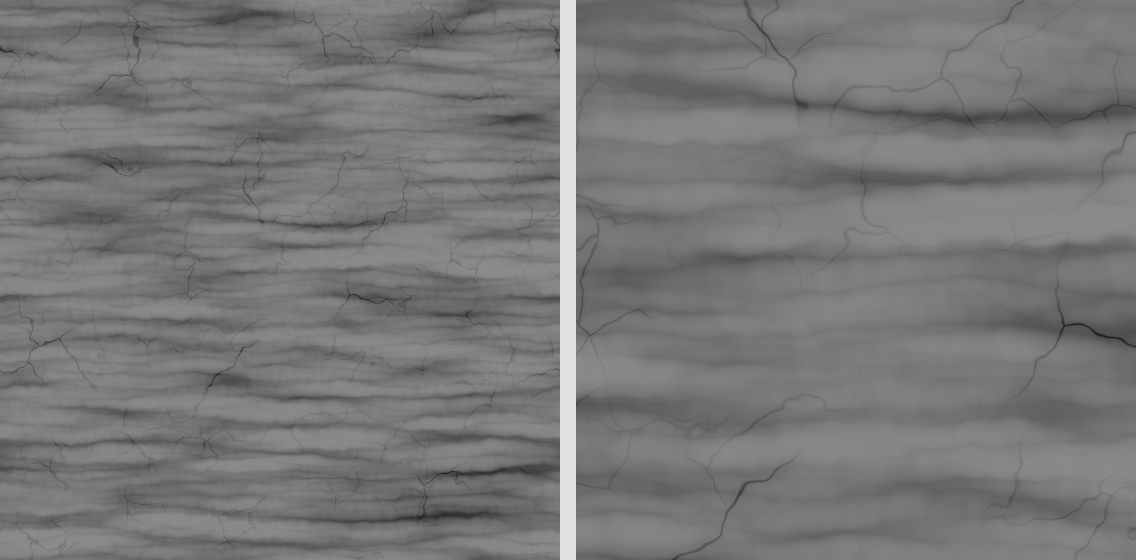
Left, the full canvas; right, a detail of the centre.
Give the GLSL for this texture, as a Shadertoy shader.

```glsl
#define BASE_TONE 0.405
#define PILLOW_GRID vec2(5.0, 38.0)
#define FOLD_GRID vec2(8.0, 66.0)
#define BAND_GRID vec2(2.0, 11.0)
#define PILLOW_CONTRAST 0.19
#define FOLD_CONTRAST 0.115
#define BAND_CONTRAST 0.10
#define SHADOW_DEPTH 0.08
#define CRACK_CELLS 7.0
#define VEIN_CELLS 17.0
#define CRACK_WIDTH 0.0015
#define CRACK_DEPTH 0.19

vec2 hash2(vec2 p) {
    vec3 q = fract(vec3(p.xyx) * vec3(0.1031, 0.1030, 0.0973));
    q += dot(q, q.yzx + 33.33);
    return fract((q.xx + q.yz) * q.zy);
}

// Gradient noise that wraps after a whole number of cells
float corner(vec2 id, vec2 offset, vec2 cells, float seed) {
    float angle = 6.28318 * hash2(mod(id, cells) + seed).x;
    return dot(vec2(cos(angle), sin(angle)), offset);
}

float noise(vec2 uv, vec2 cells, float seed) {
    vec2 p = uv * cells, i = floor(p), f = p - i;
    vec2 u = f * f * f * (f * (f * 6.0 - 15.0) + 10.0);
    vec2 e = vec2(1.0, 0.0);
    float low = mix(corner(i, f, cells, seed), corner(i + e, f - e, cells, seed), u.x);
    float high = mix(corner(i + e.yx, f - e.yx, cells, seed),
                     corner(i + 1.0, f - 1.0, cells, seed), u.x);
    return mix(low, high, u.y);
}

vec2 warp(vec2 uv, vec2 cells, float seed) {
    return vec2(noise(uv, cells, seed), noise(uv, cells, seed + 37.0));
}

// Upper surface of overlapping flat-topped mounds of random height
float mounds(vec2 uv, vec2 cells, float seed) {
    vec2 p = uv * cells, cell = floor(p);
    float top = -0.4;
    for (int y = -2; y <= 2; y++)
    for (int x = -1; x <= 1; x++) {
        vec2 id = cell + vec2(x, y);
        vec2 wrapped = mod(id, cells) + seed;
        vec2 d = id + hash2(wrapped) - p;
        float q = dot(d * d, vec2(1.0, 1.2));
        float height = 0.6 * hash2(wrapped + 71.0).x;
        top = max(top, height - q * (0.3 + 0.7 * q));
    }
    return top;
}

// Distance to the border between the two nearest cells, in canvas units
float borderDistance(vec2 uv, float cells, float seed) {
    vec2 p = uv * cells, cell = floor(p);
    vec2 nearest = vec2(9.0), second = vec2(9.0);
    for (int y = -1; y <= 1; y++)
    for (int x = -1; x <= 1; x++) {
        vec2 id = cell + vec2(x, y);
        vec2 d = id + 0.1 + 0.8 * hash2(mod(id, vec2(cells)) + seed) - p;
        if (dot(d, d) < dot(nearest, nearest)) {
            second = nearest;
            nearest = d;
        } else if (dot(d, d) < dot(second, second)) {
            second = d;
        }
    }
    float gap = dot(second, second) - dot(nearest, nearest);
    return gap / (2.0 * length(second - nearest) * cells);
}

float crackLine(float d, float width) {
    float core = 1.0 - smoothstep(0.0, width + 0.6 / iResolution.y, d);
    return 0.8 * core + 0.2 * exp(-d / (2.5 * width));
}

void mainImage(out vec4 fragColor, in vec2 fragCoord) {
    vec2 uv = fragCoord / iResolution.xy;

    // Layered pillows with wavy, scalloped outlines
    vec2 bent = uv;
    bent.y += 0.012 * noise(uv, vec2(5.0, 9.0), 11.0);
    bent.y += 0.005 * noise(uv, vec2(19.0, 26.0), 13.0);
    bent += 0.003 * warp(uv, vec2(52.0), 17.0);
    float pillows = mounds(bent, PILLOW_GRID, 3.0);
    float folds = mounds(bent, FOLD_GRID, 101.0);
    float bands = noise(bent, BAND_GRID, 23.0) + 0.5 * noise(bent, 2.0 * BAND_GRID, 29.0);

    float tone = BASE_TONE + PILLOW_CONTRAST * pillows + FOLD_CONTRAST * folds;
    tone += BAND_CONTRAST * bands;
    tone += 0.020 * noise(uv, vec2(84.0, 56.0), 31.0) + 0.012 * noise(uv, vec2(30.0, 34.0), 41.0);

    // Deeper shadows in the low places
    float hollow = 1.0 - smoothstep(-0.35, 0.25, pillows);
    tone -= SHADOW_DEPTH * hollow * smoothstep(0.1, 0.5, -bands);
    float excess = max(tone - 0.51, 0.0);
    tone -= excess * excess / (excess + 0.06);

    // Jagged cracks and finer veins that fade in and out
    vec2 torn = uv + 0.042 * warp(uv, vec2(8.0), 43.0) + 0.019 * warp(uv, vec2(23.0), 47.0)
              + 0.008 * warp(uv, vec2(57.0), 53.0) + 0.0025 * warp(uv, vec2(128.0), 57.0);
    float crackFade = smoothstep(-0.02, 0.45, noise(uv, vec2(7.0), 59.0));
    float veinFade = smoothstep(-0.15, 0.5, noise(uv, vec2(10.0, 12.0), 61.0));
    float crack = crackFade * crackLine(borderDistance(torn, CRACK_CELLS, 67.0), CRACK_WIDTH);
    float vein = veinFade * crackLine(borderDistance(torn, VEIN_CELLS, 83.0), 0.7 * CRACK_WIDTH);
    tone -= CRACK_DEPTH * (0.7 + 0.5 * hollow) * max(crack, 0.6 * vein);

    fragColor = vec4(vec3(clamp(tone, 0.08, 1.0)), 1.0);
}
```
